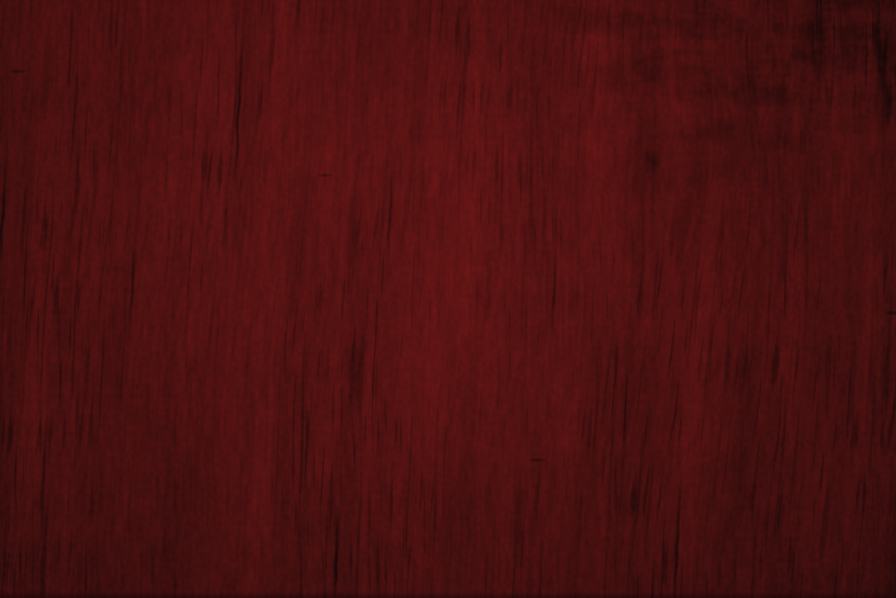
This texture is drawn by a WebGL 1 fragment shader. Its source:

```glsl
precision highp float;
// Dark red stained wood board with upright grain, pores and a few cracks.
// Stretched gradient noise is summed into one tone, shaded by a soft
// off-centre light, and mapped onto a ramp from maroon to deep red.
uniform vec2 u_resolution;

const vec3 MAROON = vec3(0.20, 0.048, 0.046);
const vec3 DEEP_RED = vec3(0.38, 0.080, 0.080);
const float LEAN = 0.05;

float hash(vec2 cell) {
  return fract(sin(dot(cell, vec2(127.1, 311.7))) * 43758.55);
}

float cornerSlope(vec2 cell, vec2 offset) {
  float angle = 6.28319 * hash(cell);
  return dot(vec2(cos(angle), sin(angle)), offset);
}

float gradientNoise(vec2 p) {
  vec2 cell = floor(p);
  vec2 f = p - cell;
  vec2 u = f * f * f * (f * (f * 6.0 - 15.0) + 10.0);
  vec2 e = vec2(1.0, 0.0);
  float low = mix(cornerSlope(cell, f), cornerSlope(cell + e.xy, f - e.xy), u.x);
  float high = mix(cornerSlope(cell + e.yx, f - e.yx),
                   cornerSlope(cell + e.xx, f - e.xx), u.x);
  return mix(low, high, u.y);
}

float fbm(vec2 p) {
  float sum = 0.0;
  float gain = 1.0;
  for (int i = 0; i < 4; i++) {
    sum += gain * gradientNoise(p);
    p = p * 2.03 + vec2(17.3, 9.1);
    gain *= 0.6;
  }
  return sum;
}

// Bends the straight grain: slight lean, slow drift, and a swirl at the knot.
vec2 grainSpace(vec2 p, vec2 knot) {
  vec2 d = (p - knot) / vec2(0.16, 0.22);
  float swirl = 0.04 * d.x * exp(-dot(d, d));
  float drift = 0.022 * gradientNoise(p * vec2(2.2, 1.4) + 4.0)
              + 0.004 * gradientNoise(p * vec2(9.0, 5.0));
  return vec2(p.x - LEAN * p.y + drift - swirl, p.y);
}

// Thin upright mark that tapers towards both ends.
float slit(vec2 offset, float halfLength, float halfWidth) {
  float along = offset.y / halfLength;
  float taper = max(0.0, 1.0 - along * along);
  return taper * (1.0 - smoothstep(0.2 * halfWidth, halfWidth, abs(offset.x)));
}

float cracks(vec2 p, vec2 extent) {
  float mark = 0.0;
  for (int i = 0; i < 12; i++) {
    float id = float(i);
    vec2 seed = vec2(hash(vec2(id, 3.0)), hash(vec2(id, 8.0)));
    vec2 offset = p - extent * vec2((id + seed.x) / 12.0, seed.y);
    offset.x -= LEAN * offset.y + 0.004 * gradientNoise(vec2(id, p.y * 22.0));
    float size = hash(vec2(id, 21.0));
    mark = max(mark, (0.4 + 0.6 * size) * slit(offset, 0.03 + 0.09 * size, 0.004));
  }
  return mark;
}

// Short cross-grain nicks.
float nicks(vec2 p, vec2 extent) {
  float mark = 0.0;
  for (int i = 0; i < 4; i++) {
    float id = float(i);
    vec2 place = vec2((id + hash(vec2(id, 41.0))) / 4.0, hash(vec2(id, 47.0)));
    mark = max(mark, slit((p - place * extent).yx, 0.014, 0.004));
  }
  return mark;
}

// Mottled dark stain with sideways smears near the upper right corner.
float stain(vec2 p, vec2 corner) {
  vec2 d = (p - corner) / vec2(0.45, 0.22);
  float smear = fbm(p * vec2(6.0, 19.0) + 30.0) + 0.6 * fbm(p * vec2(34.0, 11.0));
  return exp(-dot(d, d)) * smoothstep(-0.5, 0.6, smear);
}

float light(vec2 p, vec2 centre) {
  vec2 d = (p - centre) / vec2(0.75, 0.70);
  float r2 = dot(d, d);
  return 0.354 - 0.122 * r2 / (1.0 + 0.35 * r2);
}

void main() {
  vec2 p = gl_FragCoord.xy / u_resolution.y;
  vec2 extent = vec2(u_resolution.x / u_resolution.y, 1.0);
  vec2 knot = vec2(0.73 * extent.x, 0.73);
  vec2 g = grainSpace(p, knot);

  // Broad clouds and growth bands
  float tone = light(p, vec2(0.48 * extent.x, 0.67));
  tone += 0.024 * fbm(p * vec2(7.0, 3.5) + 11.0);
  tone += 0.038 * gradientNoise(g * vec2(15.0, 1.0));
  tone += 0.042 * gradientNoise(g * vec2(39.0, 1.8) + 5.0);

  // Fine dark pores, denser in some patches
  float density = smoothstep(-0.4, 0.45, gradientNoise(g * vec2(6.0, 2.0) + 50.0));
  float pores = smoothstep(0.14, 0.48, gradientNoise(g * vec2(143.0, 9.0)));
  float longPores = smoothstep(0.16, 0.50, gradientNoise(g * vec2(97.0, 4.0) + 70.0));
  tone -= (0.025 + 0.065 * density) * max(pores, 0.8 * longPores);

  // Velvety fibre and speckle
  tone += 0.040 * gradientNoise(g * vec2(127.0, 21.0) + 90.0);
  tone += 0.034 * gradientNoise(p * vec2(149.0, 113.0) + 0.37);
  tone += 0.022 * gradientNoise(p * vec2(67.0, 41.0) + 23.0);

  // Stain, knot, cracks and the dim lower edge
  vec2 knotOffset = (p - knot) / vec2(0.012, 0.016);
  tone -= 0.075 * stain(p, extent * vec2(0.88, 0.93));
  tone -= 0.09 * exp(-dot(knotOffset, knotOffset));
  tone -= 0.14 * cracks(p, extent) + 0.10 * nicks(p, extent);
  tone *= mix(0.7, 1.0, smoothstep(0.0, 0.012, p.y));

  float ramp = (clamp(tone, 0.09, 0.45) - MAROON.r) / (DEEP_RED.r - MAROON.r);
  gl_FragColor = vec4(mix(MAROON, DEEP_RED, ramp), 1.0);
}
```
